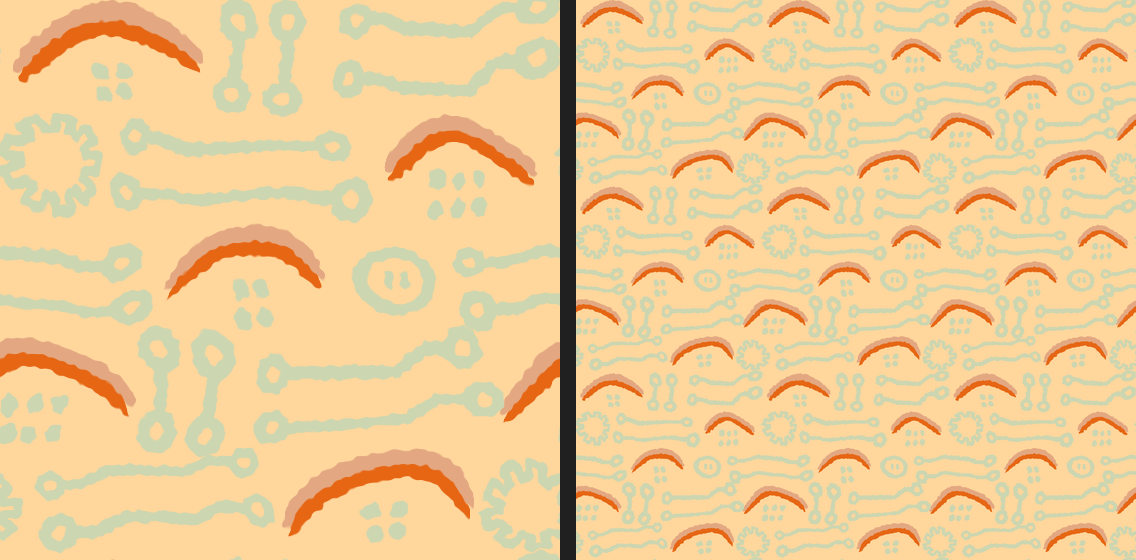
Left, the tile; right, the same tile 3 across and 3 down.
A Shadertoy shader for this pattern:

```glsl
// Hand-inked circuit doodle: sage traces, pads, dots and cogs on cream, with orange arcs.
// Five wrapping rows each hold a pair of traces, an arc over dots and a side motif;
// periodic gradient noise bends the layout and roughens every edge, so the canvas tiles.

const vec3 CREAM  = vec3(1.00, 0.84, 0.61);
const vec3 SAGE   = vec3(0.80, 0.84, 0.69);
const vec3 ROSE   = vec3(0.89, 0.66, 0.51);
const vec3 ORANGE = vec3(0.90, 0.40, 0.08);

const int   ROWS = 5;
const float ROW_SHIFT = 0.38;      // sideways step from row to row
const float TRACE_HALF = 0.0108;   // half widths of the strokes
const float COG_HALF = 0.0078;
const float ORANGE_HALF = 0.0125;
const float ROSE_HALF = 0.0180;
const float ROSE_LIFT = 0.0235;
const float PAD_OUTER = 0.033;
const float PAD_INNER = 0.0125;
const float DOT_RADIUS = 0.0165;
const float DOT_STEP = 0.043;
const float BEND = 0.040;          // broad warp of the layout
const float ROUGHNESS = 0.0068;    // fine warp of the edges
const float SOFTNESS = 0.0016;
const float PI = 3.14159265;

float hash(float n) { return fract(sin(n * 12.9898 + 4.1) * 43758.5453); }

vec2 gradient(vec2 cell, float period) {
    cell = mod(cell, period);
    float angle = 2.0 * PI * hash(cell.x + cell.y * 1.371 + period);
    return vec2(cos(angle), sin(angle));
}

// Gradient noise that repeats after `period` cells
float noise(vec2 p, float period) {
    p *= period;
    vec2 i = floor(p), f = fract(p), e = vec2(0, 1);
    vec2 u = f * f * f * (f * (f * 6.0 - 15.0) + 10.0);
    float low  = mix(dot(gradient(i, period), f),
                     dot(gradient(i + e.yx, period), f - e.yx), u.x);
    float high = mix(dot(gradient(i + e.xy, period), f - e.xy),
                     dot(gradient(i + e.yy, period), f - e.yy), u.x);
    return mix(low, high, u.y);
}

vec2 warp(vec2 p, float period) {
    return vec2(noise(p, period), noise(p + vec2(0.37, 0.61), period));
}

vec2 wrap(vec2 p) { return fract(p + 0.5) - 0.5; }

float segment(vec2 p, vec2 a, vec2 b) {
    vec2 pa = p - a, ba = b - a;
    return length(pa - ba * clamp(dot(pa, ba) / dot(ba, ba), 0.0, 1.0));
}

// Height of a trace: one ramp near each end
float traceHeight(float x, float rise, float fall) {
    return rise * (clamp((x + 0.12) / 0.05, 0.0, 1.0) - 0.5)
         - fall * clamp((x - 0.06) / 0.05, 0.0, 1.0);
}

// Bent line with a pierced pad at both ends
float trace(vec2 p, float halfLength, float rise, float fall, float seed) {
    float h = traceHeight(p.x, rise, fall);
    float slope = (traceHeight(p.x + 0.002, rise, fall) - h) / 0.002;
    float d = abs(p.y - h) * inversesqrt(1.0 + slope * slope) - TRACE_HALF;
    d = max(d, abs(p.x) - halfLength);
    for (float side = -1.0; side < 2.0; side += 2.0) {
        float x = side * halfLength;
        vec2 q = p - vec2(x, traceHeight(x, rise, fall));
        q.x *= mix(0.85, 1.08, hash(seed + side));
        float r = length(q), size = mix(0.86, 1.08, hash(seed + side * 3.0));
        d = max(min(d, r - PAD_OUTER * size), PAD_INNER * size - r);
    }
    return d;
}

float dots(vec2 p, vec2 count, float seed) {
    vec2 middle = 0.5 * (count - 1.0);
    vec2 id = clamp(round(p / DOT_STEP + middle), vec2(0), count - 1.0);
    float n = seed + id.x + id.y * 5.0;
    vec2 jitter = (vec2(hash(n), hash(n + 9.0)) - 0.5) * 0.008;
    return length(p - (id - middle) * DOT_STEP - jitter) - DOT_RADIUS * mix(0.8, 1.1, hash(n + 3.0));
}

// Toothed outline, folded into one half tooth
float cog(vec2 p) {
    const float teeth = 9.0, radius = 0.064, depth = 0.012, halfTooth = 0.0125;
    float sector = 2.0 * PI / teeth, a = atan(p.y, p.x);
    a = abs(a - sector * round(a / sector));
    vec2 q = length(p) * vec2(sin(a), cos(a));
    vec2 tip = vec2(halfTooth, radius + depth), root = vec2(halfTooth, radius - depth);
    float d = min(segment(q, vec2(0, tip.y), tip), segment(q, tip, root));
    return min(d, segment(q, root, root + vec2(halfTooth, 0))) - COG_HALF;
}

// Oval plate with two slots
float socket(vec2 p) {
    float rim = abs(length(p * vec2(0.88, 1)) - 0.056) - TRACE_HALF;
    vec2 q = vec2(abs(p.x) - 0.015, p.y);
    return min(rim, segment(q, vec2(0, -0.01), vec2(0, 0.01)) - 0.008);
}

// Arched brush stroke with tapered ends
float arc(vec2 p, float halfLength, float halfWidth, float seed) {
    float t = p.x / halfLength, phase = 6.0 * hash(seed), tilt = 0.03 * (hash(seed + 2.0) - 0.5);
    float h = 0.05 - 0.57 * halfLength * t * t + tilt * t + 0.006 * sin(4.5 * t + phase);
    float slope = (tilt + 0.027 * cos(4.5 * t + phase)) / halfLength - 1.14 * t;
    float d = abs(p.y - h) * inversesqrt(1.0 + slope * slope);
    return max(d - halfWidth * sqrt(max(0.0, 1.0 - pow(t, 6.0))), abs(p.x) - halfLength);
}

float cover(float d) { return 1.0 - smoothstep(-SOFTNESS, SOFTNESS, d); }

void mainImage(out vec4 fragColor, in vec2 fragCoord) {
    vec2 uv = fragCoord / iResolution.xy;
    vec2 p = uv + BEND * warp(uv, 4.0) + ROUGHNESS * warp(uv, 64.0);
    float sage = 1.0, rose = 1.0, orange = 1.0;

    for (int row = 0; row < ROWS; row++) {
        float seed = float(row) * 17.0 + 5.0;
        vec2 home = p - vec2(float(row) * ROW_SHIFT + 0.28, (float(row) + 0.5) / float(ROWS));

        // Pair of parallel traces
        float rise = 0.10 * (hash(seed) - 0.5), fall = 0.10 * (hash(seed + 1.0) - 0.5);
        for (float lane = -1.0; lane < 2.0; lane += 2.0) {
            float n = seed + lane * 2.3;
            vec2 q = wrap(home - vec2(0.03 * (hash(n) - 0.5), lane * 0.046));
            sage = min(sage, trace(q, mix(0.165, 0.2, hash(n + 4.0)), rise, fall, n));
        }

        // Arc sheltering a group of dots
        vec2 q = wrap(home - vec2(0.40, 0.0));
        float span = mix(0.125, 0.185, hash(seed + 6.0));
        orange = min(orange, arc(q, span, ORANGE_HALF, seed));
        rose = min(rose, arc(q - vec2(0, ROSE_LIFT), span + 0.007, ROSE_HALF, seed));
        sage = min(sage, dots(q + vec2(0, 0.045), vec2(2.0 + float(row % 2), 2), seed));

        // Side motif: cog, upright traces or socket
        q = wrap(home - vec2(0.665, 0.0));
        float motif = row % 3 == 0 ? cog(q * vec2(0.92, 1)) : socket(q);
        if (row % 3 == 1) motif = trace(vec2(q.y, abs(q.x) - 0.043), 0.068, 0.0, 0.0, seed);
        sage = min(sage, motif);
    }

    vec3 color = mix(CREAM, SAGE, cover(sage));
    color = mix(color, ROSE, cover(rose));
    color = mix(color, ORANGE, cover(orange));
    fragColor = vec4(color, 1.0);
}
```
